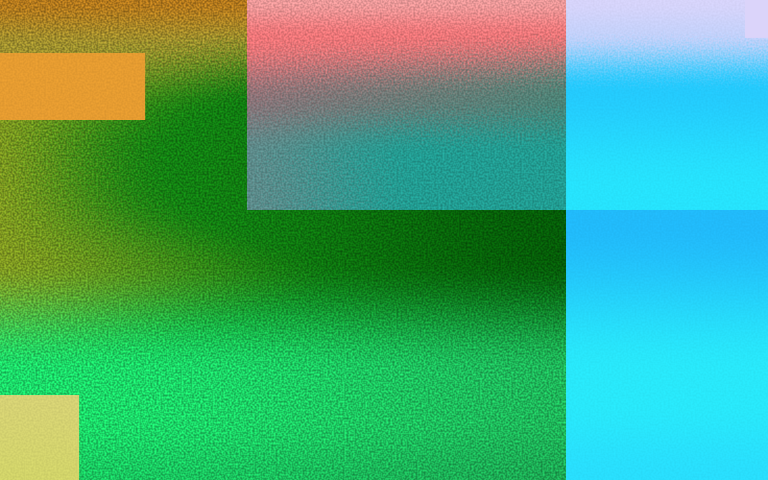
Write a Shadertoy shader that draws this background.

```glsl
// Overlapping flat panels filled with soft vertical colour gradients:
// a green field with amber and olive glows, a coral-to-teal panel, a cyan column.
// Each panel is a smoothed box mask; fine gradient noise gives the grain.

#define GRAIN_SCALE 230.0   // grain cells per canvas height
#define FIELD_GRAIN 0.42    // brightness grain of the green field
#define PANEL_GRAIN 0.24    // brightness grain of the coral panel
#define SOFT_GRAIN  0.07    // brightness grain of the flat boxes
#define DITHER      0.09    // how far grain scatters the colour blends
#define COLUMN_X    0.737   // left edge of the cyan column
#define PANEL_X     0.3216  // left edge of the coral panel
#define PANEL_Y     0.5625  // lower edge of the upper panels

vec2 gradientAt(vec2 cell) {
    vec3 p = fract(cell.xyx * vec3(0.1031, 0.1030, 0.0973));
    p += dot(p, p.yzx + 33.33);
    float angle = 6.2832 * fract((p.x + p.y) * p.z);
    return vec2(cos(angle), sin(angle));
}

float gradientNoise(vec2 p) {
    vec2 i = floor(p), f = p - i;
    vec2 w = f * f * f * (f * (f * 6.0 - 15.0) + 10.0);
    vec2 e = vec2(1.0, 0.0);
    float low  = mix(dot(gradientAt(i), f), dot(gradientAt(i + e), f - e), w.x);
    float high = mix(dot(gradientAt(i + e.yx), f - e.yx),
                     dot(gradientAt(i + 1.0), f - 1.0), w.x);
    return mix(low, high, w.y);
}

// Coverage of an axis-aligned box, with edges one pixel soft
float boxMask(vec2 uv, vec2 lo, vec2 hi) {
    vec2 d = min(uv - lo, hi - uv) * iResolution.xy;
    return clamp(min(d.x, d.y) + 0.5, 0.0, 1.0);
}

vec3 greenField(vec2 uv, float scatter) {
    vec3 deepGreen = mix(vec3(0.07, 0.50, 0.07), vec3(0.02, 0.36, 0.03),
                         smoothstep(0.2, 0.75, uv.x));
    vec3 olive = vec3(0.52, 0.60, 0.13);
    vec3 amber = mix(vec3(0.62, 0.56, 0.18), vec3(0.70, 0.47, 0.11),
                     smoothstep(0.90, 1.0, uv.y));
    vec3 emerald = mix(vec3(0.11, 0.85, 0.41), vec3(0.12, 0.71, 0.35),
                       smoothstep(0.1, 0.8, uv.x));

    // Olive glow on the left, reaching furthest near its lower end
    float reach = 0.23 + 0.22 * exp(-pow((uv.y - 0.42) / 0.11, 2.0))
                       + 0.12 * smoothstep(0.68, 0.86, uv.y);
    float glow = 1.0 - smoothstep(-0.05, reach, uv.x + scatter * 0.6);
    vec3 col = mix(deepGreen, olive, glow);

    // Amber sky and emerald ground
    float skyLine = uv.y - 0.12 * (uv.x - 0.15) + scatter * 0.5;
    col = mix(col, amber, smoothstep(0.76, 0.925, skyLine));
    float ground = 1.0 - smoothstep(0.22, 0.46, uv.y + scatter * 0.3);
    col = mix(col, emerald, ground);
    return col * mix(0.92, 1.0, smoothstep(0.0, 0.13, uv.y));
}

vec3 coralPanel(vec2 uv, float scatter) {
    float across = (uv.x - PANEL_X) / (COLUMN_X - PANEL_X);
    vec3 teal = mix(vec3(0.37, 0.54, 0.54), vec3(0.13, 0.61, 0.57),
                    smoothstep(-0.05, 0.55, across + scatter * 2.0));
    vec3 dusk = mix(vec3(0.54, 0.45, 0.47), vec3(0.30, 0.51, 0.46), across);
    vec3 coral = mix(vec3(0.93, 0.46, 0.47), vec3(0.92, 0.60, 0.60),
                     smoothstep(0.92, 1.0, uv.y));
    float y = uv.y + scatter * 0.5;
    vec3 col = mix(teal, dusk, smoothstep(0.68, 0.80, y));
    return mix(col, coral, smoothstep(0.79, 0.93, y + 0.02 * (0.5 - across)));
}

vec3 cyanColumn(vec2 uv, float scatter) {
    vec3 cyan = vec3(0.15, 0.89, 0.99), azure = vec3(0.14, 0.79, 0.99);
    vec3 lavender = mix(vec3(0.77, 0.82, 0.98), vec3(0.84, 0.83, 0.98),
                        smoothstep(0.92, 1.0, uv.y));
    vec3 upper = mix(cyan, azure, smoothstep(0.60, 0.83, uv.y));
    upper = mix(upper, lavender, smoothstep(0.81, 0.935, uv.y + scatter * 0.3));

    vec3 lower = mix(vec3(0.16, 0.91, 0.98), vec3(0.13, 0.73, 0.98),
                     smoothstep(0.22, 0.54, uv.y));
    lower = mix(vec3(0.16, 0.87, 0.99), lower, smoothstep(0.0, 0.17, uv.y));
    return mix(lower, upper, boxMask(uv, vec2(-1.0, PANEL_Y), vec2(2.0)));
}

void mainImage(out vec4 fragColor, in vec2 fragCoord) {
    vec2 uv = fragCoord / iResolution.xy;
    vec2 grainPos = fragCoord / iResolution.y * GRAIN_SCALE;
    float grain = gradientNoise(grainPos);
    float scatter = DITHER * gradientNoise(grainPos * 1.07 + 71.3);
    float softShade = 1.0 + SOFT_GRAIN * grain;

    // Field and large panels
    vec3 col = greenField(uv, scatter) * (1.0 + FIELD_GRAIN * grain);
    vec3 panel = coralPanel(uv, scatter) * (1.0 + PANEL_GRAIN * grain);
    col = mix(col, panel, boxMask(uv, vec2(PANEL_X, PANEL_Y), vec2(COLUMN_X, 2.0)));
    vec3 column = cyanColumn(uv, scatter) * (1.0 + 0.5 * SOFT_GRAIN * grain);
    col = mix(col, column, boxMask(uv, vec2(COLUMN_X, -1.0), vec2(2.0)));

    // Small flat boxes: orange, straw and pale lilac
    vec3 orange = vec3(0.90, 0.61, 0.19) * softShade;
    vec3 straw = mix(vec3(0.82, 0.83, 0.41), vec3(0.84, 0.82, 0.46), uv.y / 0.177);
    vec3 lilac = vec3(0.86, 0.83, 0.98);
    col = mix(col, orange, boxMask(uv, vec2(-1.0, 0.75), vec2(0.189, 0.8896)));
    col = mix(col, straw * softShade, boxMask(uv, vec2(-1.0), vec2(0.103, 0.177)));
    col = mix(col, lilac, boxMask(uv, vec2(0.970, 0.921), vec2(2.0)));

    fragColor = vec4(clamp(col, 0.0, 1.0), 1.0);
}
```
